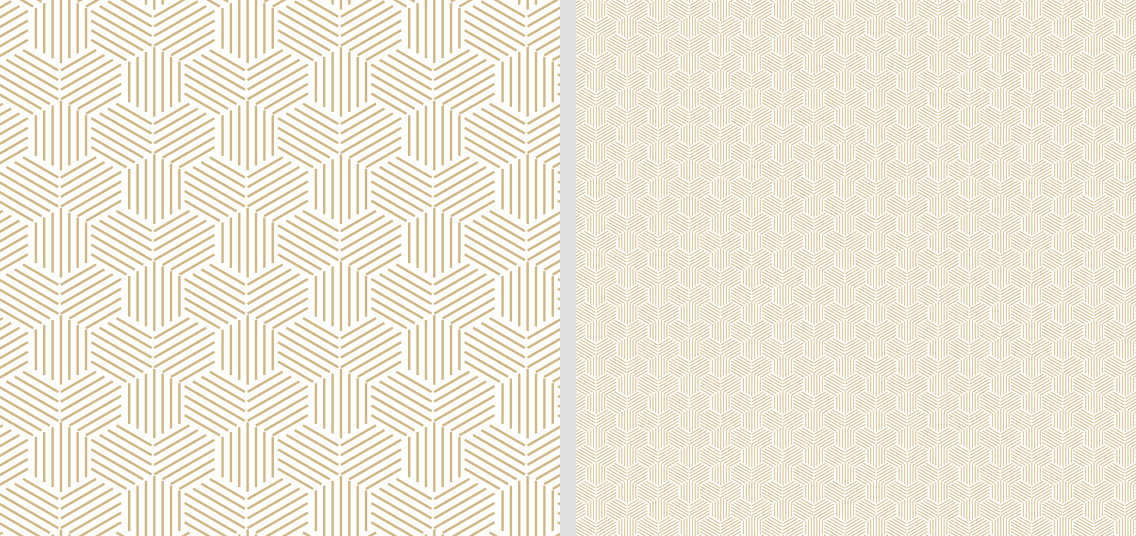
Left, the tile; right, the same tile 3 across and 3 down.
Give the GLSL for this pattern, as a Shadertoy shader.

```glsl
#define REPEATS vec2(3.0, 5.0)      // whole cells across and down
#define CELL vec2(1.0, 0.575)       // cell size, in cell widths
#define ORIGIN vec2(0.3266, 0.423)  // centre of the first upright bundle
#define SPACING 0.0448              // distance between neighbouring bars
#define BAR_WIDTH 0.0128
#define HALF_LENGTH 0.1865          // half length of the middle bar
#define SIDE_BARS 3.0               // bars on each side of the middle one
#define TAPER 0.577                 // slope of the bundle ends, tan(30 deg)
#define PAPER vec3(1.0, 1.0, 0.992)
#define GOLD vec3(0.81, 0.71, 0.50)

// Antialiased coverage of a slab; d is the signed distance to its edge
float coverage(float d, float pixel) {
    return clamp(0.5 - d / pixel, 0.0, 1.0);
}

// Parallel bars along a unit axis, shortened outwards into a hexagon
float barBundle(vec2 p, vec2 axis, float pixel) {
    float along = dot(p, axis);
    float across = dot(p, vec2(-axis.y, axis.x));
    float bar = clamp(round(across / SPACING), -SIDE_BARS, SIDE_BARS);
    float halfLength = HALF_LENGTH - abs(bar) * SPACING * TAPER;
    float side = abs(across - bar * SPACING) - 0.5 * BAR_WIDTH;
    float end = abs(along) - halfLength;
    return coverage(side, pixel) * coverage(end, pixel);
}

// Offset to the nearest lattice point
vec2 wrapCell(vec2 p) {
    return p - CELL * round(p / CELL);
}

void mainImage(out vec4 fragColor, in vec2 fragCoord) {
    vec2 p = fragCoord / iResolution.xy * REPEATS * CELL - ORIGIN;
    float pixel = REPEATS.x / iResolution.x;

    vec2 falling = vec2(0.8660, -0.5);
    vec2 rising = vec2(0.8660, 0.5);
    vec2 fallingCentre = vec2(-0.176, 0.5 * CELL.y);
    vec2 risingCentre = vec2(0.161, 0.5 * CELL.y);

    // Two staggered lattices, each carrying three bundle directions
    float ink = 0.0;
    for (int i = 0; i < 2; i++) {
        vec2 q = p - 0.5 * CELL * float(i);
        ink = max(ink, barBundle(wrapCell(q), vec2(0.0, 1.0), pixel));
        ink = max(ink, barBundle(wrapCell(q - fallingCentre), falling, pixel));
        ink = max(ink, barBundle(wrapCell(q - risingCentre), rising, pixel));
    }

    fragColor = vec4(mix(PAPER, GOLD, ink), 1.0);
}
```
